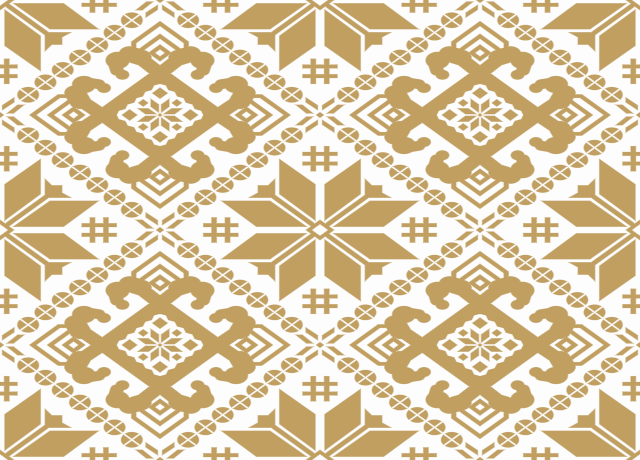
Reproduce this pattern procedurally as a Shadertoy shader.

```glsl
// Woven folk lattice: beaded diamonds holding eight-point stars and hooked medallions.

const vec2 REPEATS = vec2(2.0);
const vec3 CLOTH = vec3(0.992);
const vec3 GOLD = vec3(0.752, 0.622, 0.382);

// Eightfold mirror into the wedge x >= y >= 0.
vec2 fold(vec2 p) {
    p = abs(p);
    return p.x > p.y ? p : p.yx;
}

float box(vec2 p, vec2 halfSize) {
    vec2 d = abs(p) - halfSize;
    return max(d.x, d.y);
}

float diamond(vec2 p, float radius) {
    return (abs(p.x) + abs(p.y) - radius) * 0.7071;
}

float segment(vec2 p, vec2 a, vec2 b, float radius) {
    vec2 ab = b - a;
    float t = clamp(dot(p - a, ab) / dot(ab, ab), 0.0, 1.0);
    return length(p - a - ab * t) - radius;
}

// Signed distance to the line a-b, negative on its left.
float edge(vec2 p, vec2 a, vec2 b) {
    vec2 d = normalize(b - a);
    return dot(p - a, vec2(d.y, -d.x));
}

// Convex quadrilateral, counter-clockwise corners.
float quad(vec2 p, vec2 a, vec2 b, vec2 c, vec2 d) {
    return max(max(edge(p, a, b), edge(p, b, c)), max(edge(p, c, d), edge(p, d, a)));
}

float starPetal(vec2 p) {
    return quad(p, vec2(0.08, 0.028), vec2(0.398, 0.028), vec2(0.62, 0.255), vec2(0.312, 0.255));
}

// Large star with diagonal ribs and stepped ears.
float star(vec2 p) {
    float rib = segment(p, vec2(0.05), vec2(0.29), 0.018);
    float ear = max(p.x - 0.389, 0.28 - p.y);
    ear = min(ear, quad(p, vec2(0.28), vec2(0.448, 0.28), vec2(0.389, 0.325), vec2(0.28, 0.325)));
    float hub = max(min(diamond(p, 0.09), rib), -diamond(p, 0.05));
    return min(min(starPetal(p), ear), hub);
}

float hashMark(vec2 p) {
    p = fold(p);
    float across = box(p - vec2(0.0, 0.042), vec2(0.11, 0.017));
    float upright = box(p - vec2(0.042, 0.0), vec2(0.017, 0.11));
    return min(across, upright);
}

// Seven split beads along the side of the lattice diamond.
float beads(vec2 p, float spacing, float radius) {
    float along = p.x - p.y;
    along -= spacing * min(round(along / spacing), 3.0);
    vec2 b = abs(vec2(along, p.x + p.y - 1.0)) * 0.7071;
    return max(length(b) - radius, 0.006 - min(b.x, b.y));
}

// Small crossing flower where the bead chains meet.
float knot(vec2 p) {
    float petal = quad(p, vec2(0.04, 0.013), vec2(0.085, 0.013), vec2(0.155, 0.09), vec2(0.11, 0.09));
    return min(petal, diamond(p, 0.026));
}

// Cloud-shaped arm that curls back into a hook.
float hook(vec2 p) {
    float d = segment(p, vec2(0.36, 0.0), vec2(0.49, 0.12), 0.05);
    d = min(d, segment(p, vec2(0.50, 0.12), vec2(0.53, 0.19), 0.068));
    d = min(d, length(p - vec2(0.475, 0.265)) - 0.075);
    d = min(d, segment(p, vec2(0.46, 0.285), vec2(0.385, 0.268), 0.043));
    return min(d, length(p - vec2(0.35, 0.235)) - 0.043);
}

float rosette(vec2 p) {
    float d = starPetal(p / 0.23) * 0.23;
    d = min(d, diamond(p - vec2(0.19, 0.0), 0.05));
    d = min(d, diamond(p - vec2(0.105), 0.033));
    return min(d, diamond(p, 0.016));
}

float medallion(vec2 p) {
    // Diamond frame with a serrated opening
    float teeth = abs(fract((p.x - p.y) / 0.11) - 0.5) * 0.05;
    float frame = max(diamond(p, 0.43), -diamond(p, 0.268 + teeth));
    float d = min(min(frame, hook(p)), rosette(p));
    // Eye and outlined chevron on each axis
    d = min(d, max(diamond(p - vec2(0.54, 0.0), 0.075), -diamond(p - vec2(0.54, 0.0), 0.03)));
    float chevron = max(abs(p.x + p.y - 0.74) * 0.7071 - 0.055, p.y - 0.18);
    return min(d, abs(chevron + 0.016) - 0.016);
}

void mainImage(out vec4 fragColor, in vec2 fragCoord) {
    // Each cell spans -1..1 with the medallion in the middle
    vec2 cell = 2.0 * fract(fragCoord / iResolution.xy * REPEATS) - 1.0;
    vec2 m = fold(cell);
    vec2 s = fold(1.0 - abs(cell));
    float d = min(medallion(m), star(s));
    d = min(d, hashMark(s - vec2(0.62, 0.0)));
    d = min(d, beads(m, 0.216, 0.068));
    d = min(d, knot(fold(m - vec2(1.0, 0.0))));

    float blur = 1.4 * REPEATS.y / iResolution.y;
    fragColor = vec4(mix(GOLD, CLOTH, smoothstep(-blur, blur, d)), 1.0);
}
```
